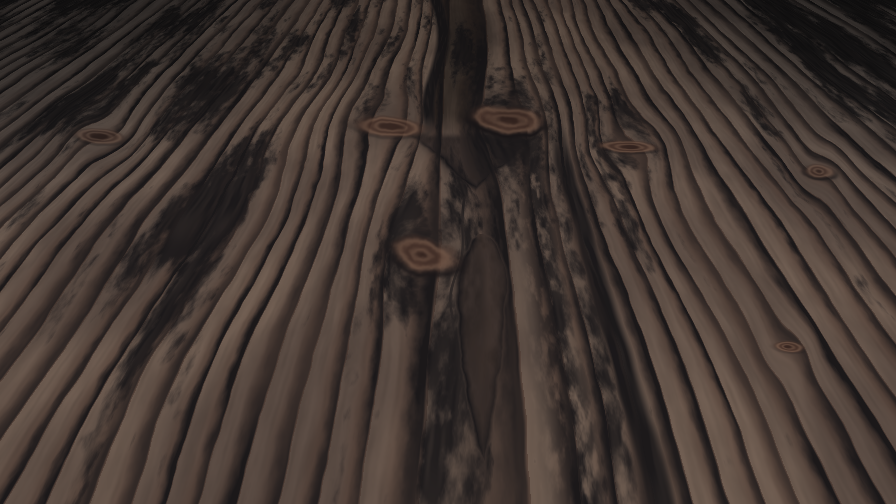
A WebGL 1 fragment shader for this texture:

```glsl
precision highp float;
uniform vec2 u_resolution;

float hash(vec2 p) {
  p = fract(p * vec2(0.1031, 0.1137));
  p += dot(p, p.yx + 33.33);
  return fract((p.x + p.y) * p.x * 7.31);
}

float noise(vec2 p) {
  vec2 i = floor(p), f = fract(p);
  f = f * f * (3.0 - 2.0 * f);
  i += 200.0;
  return mix(mix(hash(i), hash(i + vec2(1, 0)), f.x),
             mix(hash(i + vec2(0, 1)), hash(i + vec2(1, 1)), f.x), f.y);
}

float fbm(vec2 p) {
  float sum = 0.0, amp = 0.53;
  for (int i = 0; i < 4; i++) {
    sum += amp * noise(p);
    p = p * 2.03 + 17.0;
    amp *= 0.5;
  }
  return sum;
}

// Pushes the grain around a knot
float bend(vec2 p, vec2 centre, vec2 size) {
  vec2 q = (p - centre) / (size * vec2(1.3, 3.2));
  return (p.x - centre.x) * 0.75 * exp(-dot(q, q));
}

// Paints the warm oval of a knot with its rim and core
vec3 paintKnot(vec3 col, vec2 p, vec2 centre, vec2 size, float rim) {
  vec2 q = (p - centre) / size;
  q.y += 0.25 * q.x;
  float r = length(q) + 0.5 * (fbm(p * 22.0) - 0.5);
  vec3 wood = mix(vec3(0.43, 0.32, 0.26), vec3(0.29, 0.20, 0.165), 0.5 + 0.5 * sin(r * 15.0));
  wood = mix(vec3(0.20, 0.13, 0.11), wood, smoothstep(0.1, 0.45, r));
  col = mix(col, wood, 0.8 * (1.0 - smoothstep(0.65, 1.15, r)));
  float edge = exp(-pow((r - 1.05) / 0.17, 2.0)) * smoothstep(0.9, -0.8, q.y);
  return mix(col, vec3(0.10, 0.085, 0.09), rim * edge);
}

void main() {
  vec2 p = gl_FragCoord.xy / u_resolution.y;
  p.x *= 1.7778 * u_resolution.y / u_resolution.x;

  // Floor perspective: u runs across the boards, v along them
  float d = 1.44 - p.y;
  float v = 1.0 / d;
  float u = (p.x - 0.926) / d;

  // Grain direction, bent by knots and slow waves
  float shift = bend(p, vec2(1.007, 0.762), vec2(0.075, 0.03))
              + bend(p, vec2(0.838, 0.495), vec2(0.07, 0.038))
              + bend(p, vec2(0.775, 0.75), vec2(0.07, 0.025))
              + bend(p, vec2(0.197, 0.73), vec2(0.05, 0.02))
              + bend(p, vec2(1.25, 0.708), vec2(0.06, 0.02))
              + bend(p, vec2(1.625, 0.66), vec2(0.035, 0.02))
              + bend(p, vec2(1.562, 0.312), vec2(0.035, 0.02));
  float w = u - shift / d;
  w += 0.045 * (noise(vec2(u * 4.0, v * 3.5)) - 0.5) + 0.012 * (fbm(vec2(u * 22.0, v * 14.0)) - 0.5);
  float heart = exp(-pow((u - 0.02) / 0.15, 2.0));
  float phase = (w - 0.6 * (w - 0.02) * heart) * 16.0 + 0.9 * noise(vec2(w * 6.0, 3.0));
  float ring = floor(phase), f = fract(phase);

  float fibre = noise(vec2(w * 170.0, v * 16.0));
  float grit = fbm(vec2(w * 75.0, v * 38.0));
  float cloud = fbm(vec2(w * 5.0, v * 4.0));

  // Pale early wood turning to red-brown late wood
  vec3 col = mix(vec3(0.42, 0.352, 0.307), vec3(0.335, 0.28, 0.25), smoothstep(0.3, 0.75, cloud));
  col = mix(col, vec3(0.30, 0.225, 0.192), 0.65 * smoothstep(0.25, 0.8, f));
  col *= 0.92 + 0.1 * fibre + 0.09 * grit;

  // Charred ring edges, each with its own width and strength
  float width = 0.18 + 0.32 * hash(vec2(ring, 5.0));
  float fade = noise(vec2(ring * 3.7, v * 4.5));
  float line = smoothstep(1.0 - width - 0.18, 0.94, f + 0.22 * (grit - 0.5))
             * (1.0 - smoothstep(0.94, 1.0, f));
  float soot = line * (0.4 + 0.75 * fade);

  // Smoky smears along the boards, heavier to the far sides
  float side = smoothstep(0.35, 1.6, abs(u)) * smoothstep(0.3, 1.0, p.y);
  float smear = fbm(vec2(w * 9.0 + 4.0, v * 2.6)) + 0.25 * (grit - 0.5) + 0.14 * side;
  soot = max(soot, 0.85 * smoothstep(0.56, 0.76, smear));
  float smoke = exp(-pow((u - 0.165) / 0.04, 2.0)) * smoothstep(0.85, 0.68, p.y);
  soot = max(soot, smoke * smoothstep(0.25, 0.75, grit + 0.25 * cloud) * 0.85);
  float streak = abs(u - 0.258 + 0.03 * (cloud - 0.5)) / (0.012 + 0.018 * fade);
  soot = max(soot, 0.9 * (1.0 - smoothstep(0.5, 1.3, streak)) * smoothstep(0.8, 0.65, p.y));

  // Dark stem above the knots
  float stem = p.x - 0.865 - 0.015 * sin(p.y * 22.0);
  float upper = smoothstep(0.72, 0.78, p.y);
  col *= 1.0 - 0.4 * upper * smoothstep(0.0, 0.015, stem) * smoothstep(0.12, 0.06, stem);
  soot = max(soot, upper * 0.95 * (1.0 - smoothstep(0.006, 0.018, abs(stem))));

  // Pointed tongue below the middle knot
  float wobble = 0.02 * (fbm(p * 16.0) - 0.5);
  float s = clamp((0.537 - p.y) / 0.49, 0.0, 1.0);
  float across = p.x - 0.957 + wobble;
  float tongue = 0.15 * sqrt(s) * pow(1.0 - s, 1.3) - abs(across);
  float inside = smoothstep(-0.003, 0.008, tongue) * step(0.001, s);
  soot *= 1.0 - 0.6 * inside;
  col = mix(col, vec3(0.235, 0.19, 0.172) * (0.75 + 0.5 * grit), inside * 0.9);
  float tongueRim = exp(-abs(tongue - 0.006) / 0.011) * smoothstep(0.0, 0.03, s) * smoothstep(1.0, 0.85, s);
  soot = max(soot, tongueRim * mix(0.95, 0.6, smoothstep(-0.02, 0.02, across)));

  // Wedge between the knots
  float wedge = min((p.y - 0.622) * 1.2 - abs(p.x - 0.943 + wobble * 2.0), 0.735 - p.y + wobble);
  float filled = smoothstep(-0.004, 0.012, wedge);
  col = mix(col, vec3(0.20, 0.165, 0.155) * (0.75 + 0.5 * grit), 0.85 * filled);
  soot = max(soot, 0.9 * exp(-abs(wedge - 0.008) / 0.012) * smoothstep(0.75, 0.68, p.y));

  // Drying crack
  float crack = abs(p.x - 0.885 - 0.12 * (p.y - 0.4) - 0.025 * noise(vec2(p.y * 12.0, 2.0)));
  float crackSpan = smoothstep(0.28, 0.34, p.y) * smoothstep(0.66, 0.6, p.y);
  soot = max(soot, 0.75 * crackSpan * (1.0 - smoothstep(0.0015, 0.005, crack)));

  col = mix(col, vec3(0.095, 0.087, 0.094), clamp(soot * (0.85 + 0.3 * fibre), 0.0, 0.96));

  col = paintKnot(col, p, vec2(1.007, 0.762), vec2(0.075, 0.028), 0.95);
  col = paintKnot(col, p, vec2(0.838, 0.495), vec2(0.068, 0.036), 0.75);
  col = paintKnot(col, p, vec2(0.775, 0.75), vec2(0.07, 0.02), 0.3);
  col = paintKnot(col, p, vec2(0.197, 0.73), vec2(0.05, 0.015), 0.3);
  col = paintKnot(col, p, vec2(1.25, 0.708), vec2(0.06, 0.012), 0.4);
  col = paintKnot(col, p, vec2(1.625, 0.66), vec2(0.032, 0.016), 0.6);
  col = paintKnot(col, p, vec2(1.562, 0.312), vec2(0.03, 0.012), 0.2);

  // Falling light towards the far end and its corners
  col *= 1.0 - 0.22 * smoothstep(0.6, 1.0, p.y) - 0.3 * side;
  col = mix(col, vec3(dot(col, vec3(0.333))) * vec3(0.97, 1.0, 1.05), 0.4 * side);
  gl_FragColor = vec4(col, 1.0);
}
```
